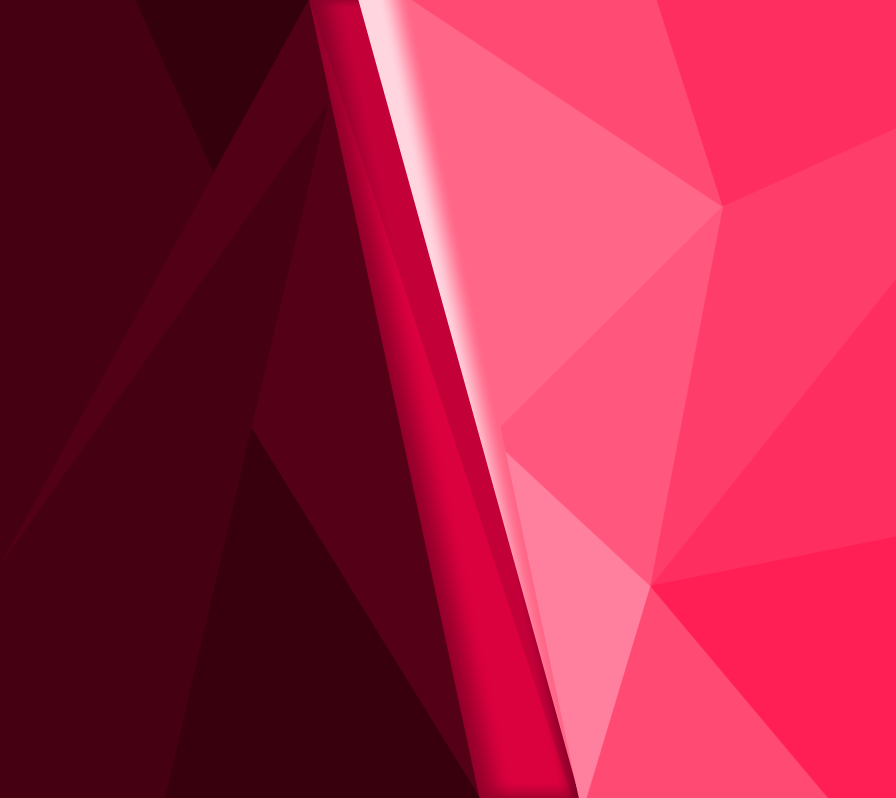
This background is drawn by a Shadertoy shader. Its source:

```glsl
const vec3 WINE = vec3(0.27, 0.0, 0.07);
const vec3 WINE_DEEP = vec3(0.20, 0.0, 0.045);
const vec3 WINE_LIGHT = vec3(0.33, 0.0, 0.09);
const vec3 CRIMSON = vec3(0.77, 0.0, 0.225);
const vec3 CRIMSON_LIGHT = vec3(0.86, 0.0, 0.245);
const vec3 ROSE_DEEP = vec3(1.0, 0.12, 0.33);
const vec3 ROSE = vec3(1.0, 0.18, 0.38);
const vec3 ROSE_MID = vec3(1.0, 0.24, 0.42);
const vec3 CORAL = vec3(1.0, 0.29, 0.45);
const vec3 PINK = vec3(1.0, 0.34, 0.49);
const vec3 PINK_LIGHT = vec3(1.0, 0.40, 0.53);
const vec3 BLUSH = vec3(1.0, 0.50, 0.62);
const vec3 PEARL = vec3(1.0, 0.84, 0.88);

float cross2(vec2 a, vec2 b) {
    return a.x * b.y - a.y * b.x;
}

// Coverage of the half plane left of a to b; full on the edge so neighbours overlap
float edgeCover(vec2 p, vec2 a, vec2 b, float winding, vec2 pixel) {
    vec2 along = b - a;
    float softness = dot(abs(along.yx), pixel);
    return clamp(1.0 + winding * cross2(along, p - a) / softness, 0.0, 1.0);
}

vec3 facet(vec3 below, vec3 tint, vec2 p, vec2 a, vec2 b, vec2 c, vec2 pixel) {
    float winding = sign(cross2(b - a, c - a));
    float cover = min(edgeCover(p, a, b, winding, pixel),
                  min(edgeCover(p, b, c, winding, pixel),
                      edgeCover(p, c, a, winding, pixel)));
    return mix(below, tint, cover);
}

// Horizontal offset from a slanted line spanning the canvas height
float slantGap(vec2 p, float bottomX, float topX) {
    return p.x - mix(bottomX, topX, p.y);
}

float rightOf(float gap, float pixelWidth) {
    return clamp(gap / pixelWidth + 0.5, 0.0, 1.0);
}

vec3 darkSide(vec2 p, vec2 pixel) {
    vec2 knee = vec2(0.281, 0.462);
    vec2 foot = vec2(0.535, 0.0);
    vec2 shoulder = vec2(0.368, 0.875);
    vec2 peak = vec2(0.345, 1.0);
    vec3 col = WINE;
    col = facet(col, WINE_DEEP, p, vec2(0.152, 1.0), peak, vec2(0.238, 0.786), pixel);
    col = facet(col, WINE_LIGHT * 0.96, p, peak, shoulder, vec2(0.007, 0.304), pixel);
    col = facet(col, WINE_LIGHT, p, shoulder, knee, foot, pixel);
    return facet(col, WINE_DEEP * 1.08, p, knee, vec2(0.185, 0.0), foot, pixel);
}

vec3 brightSide(vec2 p, vec2 pixel) {
    vec2 upperHub = vec2(0.806, 0.740);
    vec2 lowerHub = vec2(0.725, 0.265);
    vec2 hidden = vec2(0.547, 0.451);
    vec2 top = vec2(0.458, 1.0);
    vec3 col = ROSE;
    col = facet(col, ROSE_MID, p, upperHub, lowerHub, vec2(1.207, 0.943), pixel);
    col = facet(col, ROSE_DEEP, p, lowerHub, vec2(1.275, 0.389), vec2(1.121, -0.265), pixel);
    col = facet(col, CORAL, p, lowerHub, vec2(0.923, 0.0), vec2(0.640, 0.0), pixel);
    col = facet(col, CORAL, p, top, vec2(0.732, 1.0), upperHub, pixel);
    col = facet(col, PINK_LIGHT, p, top, upperHub, hidden, pixel);
    col = facet(col, PINK, p, hidden, upperHub, lowerHub, pixel);
    return facet(col, BLUSH, p, hidden, lowerHub, vec2(0.639, -0.056), pixel);
}

void mainImage(out vec4 fragColor, in vec2 fragCoord) {
    vec2 pixel = 1.0 / iResolution.xy;
    vec2 p = fragCoord * pixel;

    float bandGap = slantGap(p, 0.535, 0.345);
    float creaseGap = slantGap(p, 0.639, 0.345);
    float stripGap = slantGap(p, 0.647, 0.400);
    float faceGap = slantGap(p, 0.646, 0.458);

    // Red band with a crease and shaded rims
    vec3 band = mix(CRIMSON_LIGHT, CRIMSON, rightOf(creaseGap, pixel.x));
    float rim = smoothstep(-0.005, 0.042, bandGap)
              * smoothstep(-0.005, 0.022, -faceGap)
              * smoothstep(-0.012, 0.022, p.y)
              * smoothstep(-0.010, 0.012, 1.0 - p.y);
    band *= mix(0.66, 1.0, rim);

    // Pale strip, fading to pink beside the bright facets
    vec3 strip = mix(PINK_LIGHT, PEARL, smoothstep(0.0, 0.037, -faceGap));

    // Layers from left to right
    vec3 col = darkSide(p, pixel);
    col = mix(col, band, rightOf(bandGap, pixel.x));
    col = mix(col, strip, rightOf(stripGap, pixel.x));
    col = mix(col, brightSide(p, pixel), rightOf(max(faceGap, -1.0), pixel.x));
    fragColor = vec4(col, 1.0);
}
```
